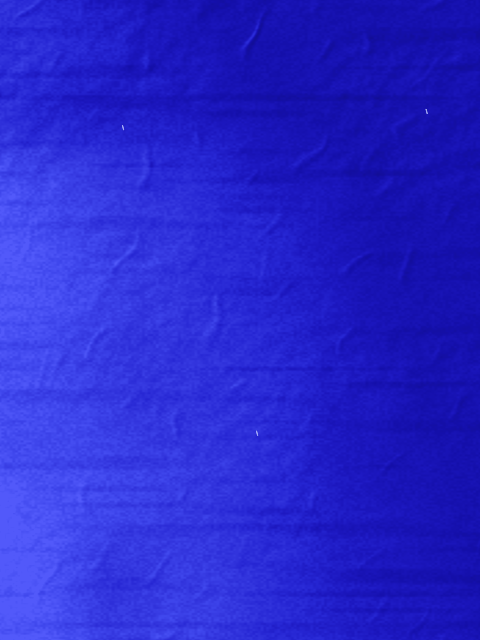
Give the GLSL for this texture, as a Shadertoy shader.

```glsl
// Creased royal-blue cloth under soft light from the lower left.
// A broad light field plus embossed slanting creases, pebbled relief,
// faint horizontal ribs and fine weave grain drives a blue colour ramp.

#define CREASE_CELL 0.105
#define CREASE_WIDTH 0.0042
#define CREASE_DEPTH 0.24
#define CREASE_SHARE 0.75
#define PEBBLE_SCALE 34.0
#define PEBBLE_DEPTH 0.17
#define RIB_SCALE 85.0
#define RIB_DEPTH 0.13
#define GRAIN_SCALE 290.0
#define GRAIN_DEPTH 0.20
#define FLECK_SHARE 0.17

const vec3 BLUES[6] = vec3[6](
    vec3(0.08, 0.06, 0.67), vec3(0.11, 0.09, 0.75), vec3(0.15, 0.15, 0.83),
    vec3(0.20, 0.21, 0.87), vec3(0.25, 0.28, 0.93), vec3(0.32, 0.35, 0.98));

float hash(vec2 p) {
    vec3 q = fract(p.xyx * 0.1031);
    q += dot(q, q.yzx + 33.33);
    return fract((q.x + q.y) * q.z);
}

float noise(vec2 p) {
    vec2 i = floor(p), f = fract(p);
    f = f * f * (3.0 - 2.0 * f);
    return mix(mix(hash(i), hash(i + vec2(1, 0)), f.x),
               mix(hash(i + vec2(0, 1)), hash(i + vec2(1, 1)), f.x), f.y);
}

float fbm(vec2 p) {
    return 0.55 * noise(p) + 0.3 * noise(p * 2.1 + 17.0) + 0.15 * noise(p * 4.3 + 41.0);
}

float spot(vec2 p, vec2 centre, vec2 size) {
    vec2 d = (p - centre) / size;
    return exp(-dot(d, d));
}

// Broad falloff: bright lower left, dark top and right
float lightField(vec2 uv) {
    float light = 0.80 - 1.02 * uv.x + 0.25 * (1.0 - uv.y);
    light -= 0.36 * smoothstep(0.62, 1.0, uv.y);
    light -= 0.22 * spot(uv, vec2(0.12, 0.82), vec2(0.25, 0.06));
    light -= 0.24 * spot(uv, vec2(0.23, 0.07), vec2(0.10, 0.09));
    light -= 0.14 * spot(uv, vec2(0.0, 0.29), vec2(0.10, 0.06));
    light += 0.26 * (fbm(uv * vec2(4.0, 5.0) + 3.0) - 0.5);
    return max(light, 0.03);
}

// Short slanting folds, each a lit ridge beside a shaded groove
float creases(vec2 p) {
    vec2 warp = vec2(noise(p * 26.0), noise(p * 26.0 + 60.0)) - 0.5;
    p += 0.022 * warp;
    vec2 cell = floor(p / CREASE_CELL);
    float sum = 0.0;
    for (int j = -1; j <= 1; j++)
    for (int i = -1; i <= 1; i++) {
        vec2 id = cell + vec2(i, j) + 20.0;
        if (hash(id + 5.3) > CREASE_SHARE) continue;
        vec2 centre = (id - 20.0 + vec2(hash(id), hash(id + 31.7))) * CREASE_CELL;
        float angle = mix(0.65, 1.35, hash(id + 11.1));
        vec2 along = vec2(cos(angle), sin(angle));
        vec2 d = p - centre;
        float s = dot(d, along) / mix(0.018, 0.055, hash(id + 71.9));
        float x = (d.x * along.y - d.y * along.x) / CREASE_WIDTH;
        float ridge = exp(-x * x) - 0.8 * exp(-(x - 1.9) * (x - 1.9) * 0.6);
        sum += ridge * smoothstep(1.0, 0.3, abs(s)) * mix(0.35, 1.0, hash(id + 47.0));
    }
    return sum;
}

// Difference of shifted noise gives small side-lit bumps
float pebbles(vec2 p) {
    vec2 q = vec2(p.x - 0.35 * p.y, p.y) * PEBBLE_SCALE;
    float patches = smoothstep(0.25, 0.75, noise(p * 7.0 + 9.0));
    return (fbm(q) - fbm(q + vec2(0.35, -0.25))) * mix(0.5, 1.8, patches);
}

// Rare pale lint threads
float flecks(vec2 p) {
    vec2 q = p / 0.25, id = floor(q);
    vec2 d = (fract(q) - 0.2 - 0.6 * vec2(hash(id + 3.0), hash(id + 8.0))) * 0.25;
    d.x += 0.25 * d.y;
    float dist = length(vec2(d.x, d.y - clamp(d.y, -0.003, 0.003)));
    return step(hash(id + 90.0), FLECK_SHARE) * smoothstep(0.0018, 0.0004, dist);
}

vec3 blueRamp(float t) {
    float s = clamp(t, 0.0, 0.999) * 5.0;
    int k = int(s);
    return mix(BLUES[k], BLUES[k + 1], fract(s)) * (1.0 + 0.6 * min(t, 0.0));
}

void mainImage(out vec4 fragColor, in vec2 fragCoord) {
    vec2 uv = fragCoord / iResolution.xy;
    vec2 p = fragCoord / iResolution.y;

    float tone = lightField(uv);
    tone += CREASE_DEPTH * creases(p) * mix(0.65, 1.0, uv.y);
    tone += PEBBLE_DEPTH * pebbles(p) * mix(0.7, 1.2, uv.y);

    float rib = noise(vec2(p.x * 5.0, p.y * RIB_SCALE));
    tone -= RIB_DEPTH * (smoothstep(0.55, 1.0, rib) - 0.15);
    float grain = noise(p * GRAIN_SCALE * vec2(0.8, 1.1)) - 0.5;
    tone += GRAIN_DEPTH * grain * mix(0.6, 1.0, smoothstep(0.0, 0.6, tone));

    vec3 cloth = blueRamp(tone);
    fragColor = vec4(mix(cloth, vec3(0.75, 0.78, 1.0), 0.8 * flecks(p)), 1.0);
}
```
